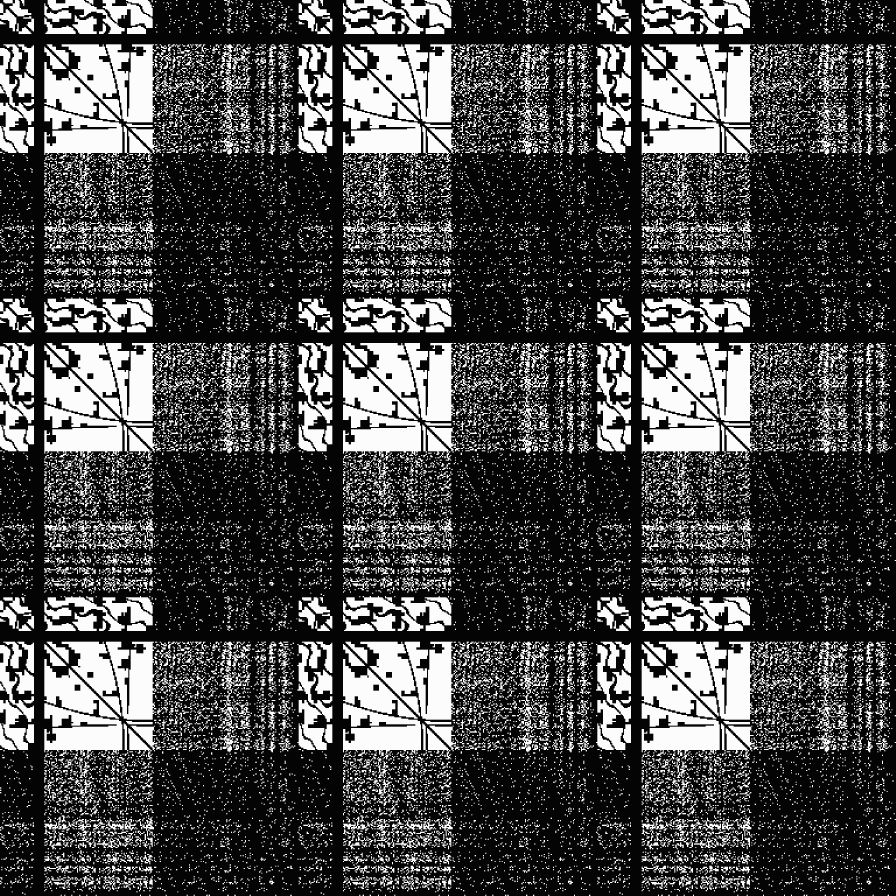
Write a WebGL 1 fragment shader that draws this pattern.

```glsl
precision highp float;
// Symmetric black and white plaid: line-cut bright blocks, grainy grey blocks and dark speckle, 3 by 3.
uniform vec2 u_resolution;

float hash(vec2 p) {
  return fract(sin(dot(p, vec2(127.1, 311.7))) * 43758.55);
}

float cornerSlope(vec2 cell, vec2 offset, float period) {
  float angle = 6.2832 * hash(mod(cell, period));
  return dot(vec2(cos(angle), sin(angle)), offset);
}

// Gradient noise that wraps after a whole number of cells.
float gradientNoise(vec2 p, float period) {
  vec2 i = floor(p), f = fract(p);
  vec2 w = f * f * f * (f * (f * 6.0 - 15.0) + 10.0);
  vec2 e = vec2(1.0, 0.0);
  float a = mix(cornerSlope(i, f, period), cornerSlope(i + e, f - e, period), w.x);
  float b = mix(cornerSlope(i + e.yx, f - e.yx, period),
                cornerSlope(i + e.xx, f - e.xx, period), w.x);
  return mix(a, b, w.y);
}

// Grain density along one axis: a bright stripe, then fine streaks.
float activity(float t) {
  float d = (t - 0.785) / 0.05;
  float streak = gradientNoise(vec2(t * 64.0, 0.4), 64.0);
  return 0.27 + 0.24 * exp(-d * d) + 0.6 * streak * smoothstep(0.62, 0.78, t);
}

// White blocks cut by a diagonal, bent lines through a node, and dashes.
float lineBlock(float lo, float hi) {
  float ink = step(abs(hi - lo), 0.006);
  vec2 blocky = floor(vec2(lo, hi) * 96.0) / 96.0;
  float dash = gradientNoise(blocky * vec2(32.0, 22.0) + 0.3, 64.0);
  float limit = mix(0.14, 0.42, smoothstep(0.15, 0.40, lo));
  limit += 0.12 * smoothstep(0.40, 0.46, hi);
  ink = max(ink, step(limit, dash));

  if (lo > 0.13) {
    vec2 d = vec2(lo, hi) - 0.41;
    d = abs(d.x) < abs(d.y) ? d : d.yx;
    float bent = abs(d.x - d.y * (0.1 - 0.5 * d.y));
    float upright = abs(d.x - 0.018 - 0.15 * d.y * d.y);
    ink = max(ink, step(min(bent, upright), 0.0033));
  } else {
    // Slanted wavy strokes fill the narrow blocks.
    float wave = gradientNoise(vec2(lo * 20.0, hi * 14.0), 32.0);
    float stroke = fract((hi - 2.0 * lo) * 9.0 + 1.2 * wave);
    ink = max(ink, step(abs(stroke - 0.5), 0.11));
  }
  return 1.0 - ink;
}

float plaid(vec2 tile) {
  vec2 cell = floor(tile * 256.0);
  vec2 q = (cell + 0.5) / 256.0;
  float lo = min(q.x, q.y), hi = max(q.x, q.y);

  // Solid dark bars.
  vec2 bar = step(vec2(0.112), q) * step(q, vec2(0.148));
  if (max(bar.x, bar.y) > 0.5) return 0.0;
  if (hi < 0.512) return lineBlock(lo, hi);

  // Random grain, its density set by the block.
  float density = activity(hi);
  if (lo > 0.512) {
    density = 0.85 * density * activity(lo) + 0.015;
  } else if (lo < 0.112) {
    density = 0.05 + 0.9 * max(density - 0.27, 0.0);
  } else {
    density *= 1.12 + 0.8 * gradientNoise(vec2(lo * 24.0, 3.4), 24.0);
  }
  return step(hash(cell + 17.0), density);
}

void main() {
  // Average nine samples in each pixel to smooth edges and grain.
  float light = 0.0;
  for (int j = 0; j < 3; j++) {
    for (int i = 0; i < 3; i++) {
      vec2 offset = (vec2(float(i), float(j)) - 1.0) / 3.0;
      vec2 uv = (gl_FragCoord.xy + offset) / u_resolution;
      light += plaid(fract(vec2(uv.x, 1.0 - uv.y) * 3.0));
    }
  }
  gl_FragColor = vec4(vec3(mix(0.015, 0.99, light / 9.0)), 1.0);
}
```
